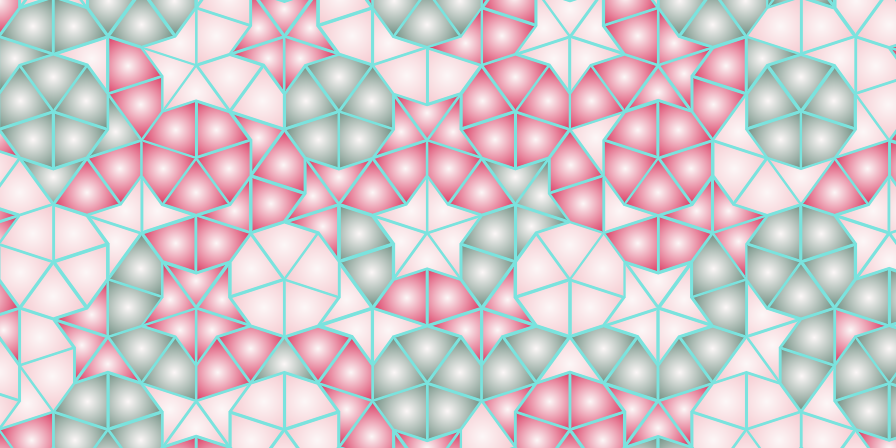
A Shadertoy shader for this pattern:

```glsl
#define LEVELS 10
#define LONG_EDGE 0.128
#define VIEW_CENTRE vec2(9.3, 0.73)
#define LINE_THIN 0.0024
#define LINE_THICK 0.0042
#define BLUSH_SHARE 0.40
#define ROSE_SHARE 0.37
#define CORE_COLOUR vec3(0.99, 0.97, 0.97)
#define BLUSH_RIM vec3(0.965, 0.79, 0.815)
#define ROSE_RIM vec3(0.86, 0.25, 0.40)
#define SAGE_RIM vec3(0.45, 0.57, 0.52)
#define LINE_COLOUR vec3(0.48, 0.89, 0.87)

const float PHI = 1.618034;

// Half of a kite or dart; side bc is the mirror axis of the full tile
struct HalfTile { vec2 a, b, c; bool dart; };

float hash(vec2 p) {
    vec3 q = fract(p.xyx * 0.1031);
    q += dot(q, q.yzx + 33.33);
    return fract((q.x + q.y) * q.z);
}

// Hash of a tiling vertex, snapped so that all tiles sharing it agree
float vertexHash(vec2 v) {
    return hash(floor(v * 40.0 + 0.5));
}

float side(vec2 p, vec2 a, vec2 b) {
    vec2 e = b - a, d = p - a;
    return e.x * d.y - e.y * d.x;
}

bool sameSide(vec2 p, vec2 q, vec2 a, vec2 b) {
    return side(p, a, b) * side(q, a, b) > 0.0;
}

float lineDistance(vec2 p, vec2 a, vec2 b) {
    return abs(side(p, a, b)) / length(b - a);
}

// Golden-ratio subdivision: keep the piece that contains p
HalfTile subdivide(HalfTile t, vec2 p) {
    if (t.dart) {
        vec2 cut = mix(t.c, t.a, 1.0 / PHI);
        if (sameSide(p, t.a, cut, t.b)) return HalfTile(t.b, cut, t.a, true);
        return HalfTile(cut, t.c, t.b, false);
    }
    vec2 q = mix(t.a, t.b, 1.0 / PHI);
    vec2 r = mix(t.b, t.c, 1.0 / PHI);
    if (sameSide(p, t.b, q, r)) return HalfTile(r, q, t.b, true);
    if (sameSide(p, t.c, t.a, r)) return HalfTile(t.c, t.a, r, false);
    return HalfTile(q, t.a, r, false);
}

void mainImage(out vec4 fragColor, in vec2 fragCoord) {
    float pixel = 1.0 / iResolution.y;
    vec2 p = (fragCoord - 0.5 * iResolution.xy) * pixel + VIEW_CENTRE;

    // One large half kite, refined down to the visible tiles
    float size = LONG_EDGE * pow(PHI, float(LEVELS));
    vec2 corner = size * vec2(cos(radians(18.0)), sin(radians(18.0)));
    HalfTile t = HalfTile(corner, vec2(0.0), corner * vec2(1.0, -1.0), false);
    for (int i = 0; i < LEVELS; i++) t = subdivide(t, p);

    // Tiles that meet at their tips share a colour
    float pick = vertexHash(t.dart ? t.c : t.b);
    vec3 rim = pick < BLUSH_SHARE ? BLUSH_RIM
             : pick < BLUSH_SHARE + ROSE_SHARE ? ROSE_RIM : SAGE_RIM;

    // Radial glow around the middle of the full tile
    vec2 axis = t.c - t.b;
    vec2 halfMiddle = (t.a + t.b + t.c) / 3.0;
    vec2 tileMiddle = t.b + axis * dot(halfMiddle - t.b, axis) / dot(axis, axis);
    float glow = clamp(length(p - tileMiddle) / (0.6 * LONG_EDGE), 0.0, 1.0);
    vec3 colour = mix(CORE_COLOUR, rim, glow);

    // Outlines of slightly uneven width along the two outer edges
    float edge = min(lineDistance(p, t.a, t.b), lineDistance(p, t.a, t.c));
    float halfWidth = mix(LINE_THIN, LINE_THICK, vertexHash(tileMiddle));
    float ink = 1.0 - smoothstep(halfWidth - 0.6 * pixel, halfWidth + 0.6 * pixel, edge);
    fragColor = vec4(mix(colour, LINE_COLOUR, ink), 1.0);
}
```
